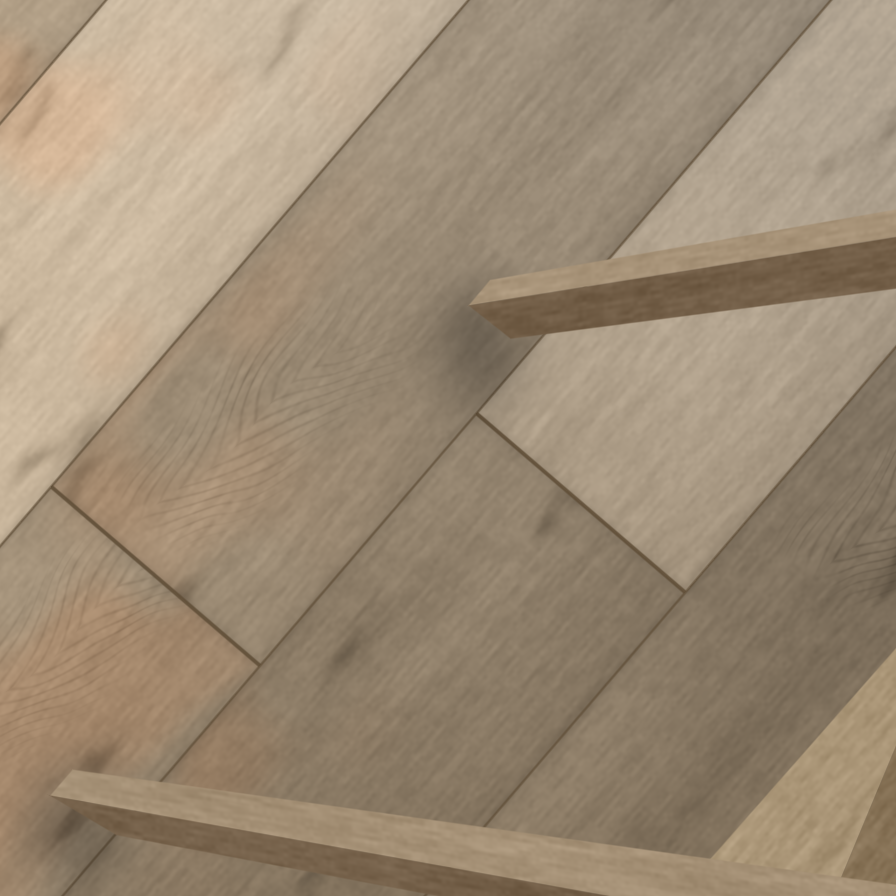
Write a three.js fragment shader that draws this texture.

```glsl
// Oak floor of diagonal planks with staggered end joints, crossed by two square rails
// and a corner block. Planks come from floor/mod in rotated space; grain is stretched
// noise, arched figure is a bent stripe field, and knots are cellular.
varying vec2 vUv;

const vec2 ALONG = vec2(0.651, 0.759);     // plank direction
const vec2 ACROSS = vec2(0.759, -0.651);
const float PLANK_WIDTH = 0.307;
const float PLANK_LENGTH = 1.4;
const float ROW_OFFSET = 0.053;
const float JOINT_OFFSET = 0.755;
const float JOINT_STEP = 0.371;            // stagger from row to row
const float SEAM_HALF = 0.0013;
const float JOINT_HALF = 0.0021;
const float AA = 0.0012;
const float FIGURE_SPACING = 1.1;
const vec3 WARM_OAK = vec3(1.0, 0.875, 0.71);
const vec3 COOL_OAK = vec3(1.0, 0.925, 0.82);
const vec3 ROSE = vec3(0.035, -0.01, -0.03);
const vec3 SEAM_COLOR = vec3(0.38, 0.31, 0.22);
const vec3 RAIL_TOP = vec3(0.65, 0.57, 0.465);
const vec3 RAIL_SIDE = vec3(0.45, 0.37, 0.28);
const vec3 BLOCK_TOP = vec3(0.66, 0.58, 0.46);
const vec3 BLOCK_SIDE = vec3(0.52, 0.44, 0.33);

float hash(vec2 p) {
  return fract(sin(dot(p, vec2(127.1, 311.7))) * 43758.5);
}

float noise(vec2 p) {
  vec2 i = floor(p), f = fract(p);
  f = f * f * (3.0 - 2.0 * f);
  return mix(mix(hash(i), hash(i + vec2(1, 0)), f.x),
             mix(hash(i + vec2(0, 1)), hash(i + vec2(1, 1)), f.x), f.y);
}

// Signed wood grain; x runs with the fibres
float grain(vec2 q) {
  return 0.45 * (noise(q * vec2(60, 230)) - 0.5)
       + 0.35 * (noise(q * vec2(14, 130)) - 0.5)
       + 0.30 * (noise(q * vec2(5, 36)) - 0.5)
       + 0.25 * (noise(q * 210.0) - 0.5);
}

// Dark oval knots scattered one per random cell
float knots(vec2 q) {
  vec2 g = q * vec2(4.5, 6.5), cell = floor(g);
  float spots = 0.0;
  for (int i = -1; i <= 1; i++)
    for (int j = -1; j <= 1; j++) {
      vec2 c = cell + vec2(i, j);
      vec2 d = (g - c - vec2(hash(c), hash(c + 7.3))) * vec2(6.0, 11.0);
      d += 0.9 * sin(d.yx * 1.7 + hash(c) * 6.0);
      spots += step(0.62, hash(c + 3.1)) * exp(-dot(d, d) * 0.8);
    }
  return spots;
}

// Distance to the right-hand side of the line a to b
float edge(vec2 p, vec2 a, vec2 b) {
  vec2 d = normalize(b - a);
  return dot(p - a, vec2(d.y, -d.x));
}

// Convex quad, corners clockwise
float quad(vec2 p, vec2 a, vec2 b, vec2 c, vec2 d) {
  float inside = min(min(edge(p, a, b), edge(p, b, c)), min(edge(p, c, d), edge(p, d, a)));
  return smoothstep(-AA, AA, inside);
}

float blob(vec2 d) { return exp(-dot(d, d)); }

vec3 planks(vec2 p) {
  vec2 q = vec2(dot(p, ALONG), dot(p, ACROSS));
  float row = floor((q.y - ROW_OFFSET) / PLANK_WIDTH);
  float v = q.y - ROW_OFFSET - row * PLANK_WIDTH;
  float start = q.x - JOINT_OFFSET - row * JOINT_STEP;
  float piece = floor(start / PLANK_LENGTH);
  float u = start - piece * PLANK_LENGTH;
  vec2 g = q + vec2(row * 3.7, piece * 5.3);

  // Room light and plank tone
  float even = 1.0 - mod(row, 2.0);
  float shade = 0.615 - 0.14 * (p.x - 0.4) + 0.10 * (p.y - 0.6);
  shade += even * mix(-0.02, 0.115, step(-0.5, piece));
  shade += 0.05 * (noise(g * vec2(4, 9)) - 0.5) + 0.10 * grain(g);

  // Arched figure on alternate rows
  float t = mod(u, FIGURE_SPACING);
  float d = v - 0.10 - 0.13 * t + 0.006 * sin(t * 31.0);
  float bend = t - 2.2 * abs(d) - 9.0 * d * d + 0.025 * noise(g * vec2(14, 40));
  float lines = pow(0.5 + 0.5 * sin(bend * 190.0), 5.0);
  float window = smoothstep(0.02, 0.07, t) * (1.0 - smoothstep(0.22, 0.46, t));
  window *= 1.0 - smoothstep(0.035, 0.085, abs(d));
  shade -= 0.065 * lines * window * (1.0 - even) * (0.4 + 0.6 * noise(g * 35.0));

  // Knots and one long mineral stain
  shade -= 0.10 * knots(g) * (0.5 + noise(g * vec2(30, 90)));
  vec2 stain = q - vec2(0.473, 0.118);
  shade -= 0.16 * blob(stain * vec2(17, 60)) * noise(g * vec2(18, 70));

  float cool = clamp(0.22 + 0.75 * p.x * p.y + 2.0 * (shade - 0.6), 0.0, 1.0);
  vec3 color = shade * mix(WARM_OAK, COOL_OAK, cool);
  color += ROSE * smoothstep(0.45, 0.8, noise(g * vec2(7, 10))) * (1.0 - smoothstep(0.1, 0.5, p.x));

  // Long seams and end joints
  float seam = min(v, PLANK_WIDTH - v), joint = min(u, PLANK_LENGTH - u);
  color *= 1.0 - 0.10 * exp(-min(seam, joint) * 160.0);
  color = mix(color, SEAM_COLOR, 0.72 * (1.0 - smoothstep(SEAM_HALF - AA, SEAM_HALF + AA, seam)));
  return mix(color, SEAM_COLOR, 0.9 * (1.0 - smoothstep(JOINT_HALF - AA, JOINT_HALF + AA, joint)));
}

void main() {
  vec2 p = vUv;
  vec3 color = planks(p);

  // Contact shadows at the rail ends
  color *= 1.0 - 0.28 * blob((p - vec2(0.535, 0.615)) * vec2(19, 14));
  color *= 1.0 - 0.25 * blob((p - vec2(0.085, 0.075)) * vec2(18, 16));

  // Corner block
  float fibre = 0.13 * grain(vec2(dot(p, ALONG), dot(p, ACROSS)));
  color = mix(color, BLOCK_TOP + fibre, quad(p, vec2(0.76, 0.004), vec2(1.04, 0.322), vec2(1.04, 0.263), vec2(0.92, -0.025)));
  color = mix(color, BLOCK_SIDE + fibre, quad(p, vec2(0.92, -0.025), vec2(1.04, 0.263), vec2(1.04, -0.05), vec2(0.98, -0.05)));

  // Upper rail
  vec2 tip = vec2(0.523, 0.659), far = vec2(1.04, 0.742);
  fibre = 0.11 * grain(vec2(p.x, p.y - 0.16 * p.x));
  color = mix(color, RAIL_TOP + fibre, quad(p, tip, vec2(0.547, 0.6875), vec2(1.04, 0.773), far));
  color = mix(color, RAIL_SIDE + fibre, quad(p, tip, far, vec2(1.04, 0.683), vec2(0.57, 0.622)));

  // Lower rail
  tip = vec2(0.056, 0.112);
  far = vec2(1.04, -0.065);
  fibre = 0.11 * grain(vec2(p.x, p.y + 0.17 * p.x));
  color = mix(color, RAIL_TOP + fibre, quad(p, tip, vec2(0.081, 0.141), vec2(1.04, 0.007), far));
  color = mix(color, RAIL_SIDE + fibre, quad(p, tip, far, vec2(1.04, -0.105), vec2(0.13, 0.068)));

  gl_FragColor = vec4(color, 1.0);
}
```
